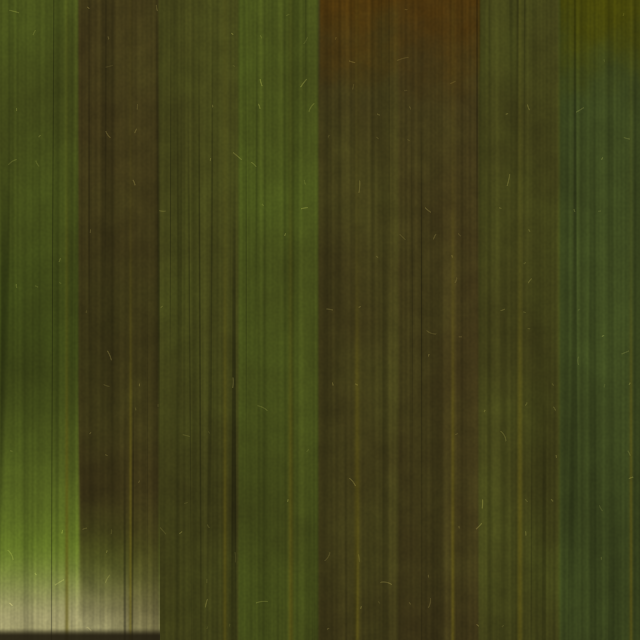
A WebGL 2 fragment shader for this texture:

```glsl
#version 300 es
precision highp float;
// Weathered vertical bands of green and brown with fine streaks, stains and scratches.
uniform vec2 u_resolution;
out vec4 fragColor;

float hash(vec2 p) {
  vec3 q = fract(p.xyx * vec3(0.1031, 0.103, 0.0973));
  q += dot(q, q.yzx + 33.33);
  return fract((q.x + q.y) * q.z);
}

vec2 gradient(vec2 cell) {
  float a = 6.2832 * hash(cell);
  return vec2(cos(a), sin(a));
}

float noise(vec2 p) {
  vec2 i = floor(p), f = p - i;
  vec2 u = f * f * f * (f * (f * 6.0 - 15.0) + 10.0);
  vec2 e = vec2(0.0, 1.0);
  float low = mix(dot(gradient(i), f), dot(gradient(i + e.yx), f - e.yx), u.x);
  float high = mix(dot(gradient(i + e), f - e), dot(gradient(i + 1.0), f - 1.0), u.x);
  return mix(low, high, u.y);
}

float fbm(vec2 p) {
  float sum = 0.0, gain = 0.6;
  for (int i = 0; i < 5; i++) {
    sum += gain * noise(p);
    p = p * 2.03 + 17.3;
    gain *= 0.55;
  }
  return sum;
}

// Share of green in each of the eight bands, softened at the joins
float greenness(float x) {
  float share[8] = float[](0.85, 0.12, 0.45, 0.85, 0.18, 0.06, 0.45, 0.72);
  float s = x * 8.0;
  int band = clamp(int(s), 0, 7);
  return mix(share[band], share[min(band + 1, 7)], smoothstep(0.96, 1.0, fract(s)));
}

// Short bent marks, at most one per grid cell
float scratches(vec2 p) {
  vec2 g = p * 26.0, cell = floor(g);
  float angle = 6.2832 * hash(cell + 3.1);
  vec2 centre = 0.3 + 0.4 * vec2(hash(cell + 7.7), hash(cell + 11.9));
  vec2 d = mat2(cos(angle), sin(angle), -sin(angle), cos(angle)) * (g - cell - centre);
  d.y += 2.0 * d.x * d.x * (hash(cell + 5.3) - 0.5);
  float halfLength = 0.03 + 0.2 * pow(hash(cell + 2.2), 3.0);
  float dist = length(vec2(max(abs(d.x) - halfLength, 0.0), d.y));
  float present = step(0.76 + 0.1 * p.y, hash(cell + 19.4));
  return present * (1.0 - smoothstep(0.008, 0.045, dist)) * (0.4 + 0.6 * hash(cell));
}

void main() {
  vec2 p = gl_FragCoord.xy / u_resolution;
  float green = greenness(p.x);
  float leftPart = 1.0 - smoothstep(0.249, 0.251, p.x);
  float firstBand = 1.0 - smoothstep(0.122, 0.127, p.x);
  float lastBand = smoothstep(0.872, 0.878, p.x);

  // Base colour with slow clouds
  float cloud = fbm(p * vec2(4.0, 3.0) + 5.0);
  vec3 color = mix(vec3(0.235, 0.2, 0.092), vec3(0.26, 0.305, 0.1), clamp(green + 0.35 * cloud, 0.0, 1.0));
  color = mix(color, vec3(0.2, 0.25, 0.125), 0.6 * lastBand);
  color *= 1.03 + 0.25 * cloud + 0.1 * (p.y - 0.5);
  color *= 1.0 - 0.16 * exp(-pow((p.y - 0.48) / 0.18, 2.0)) * leftPart;

  // Warm stains along the top
  float stain = smoothstep(0.82, 1.02, p.y + 0.12 * fbm(p * 9.0));
  float warm = smoothstep(0.498, 0.502, p.x) * (1.0 - smoothstep(0.748, 0.752, p.x));
  color = mix(color, vec3(0.31, 0.2, 0.04), 0.75 * stain * warm);
  color = mix(color, vec3(0.28, 0.27, 0.03), 0.85 * stain * lastBand);

  // Pale glow at the foot of the two left bands
  float reach = mix(0.24, 0.42, firstBand);
  float glow = leftPart * pow(clamp(1.0 - p.y / reach, 0.0, 1.0), 1.5);
  glow *= mix(1.0, 0.55, smoothstep(0.14, 0.25, p.x));
  vec3 glowColor = mix(vec3(0.6, 0.58, 0.4), vec3(0.46, 0.56, 0.18), smoothstep(0.03, 0.16, p.y));
  color = mix(color, glowColor, min(1.15 * glow, 1.0));

  // Yellow ribs, one near the later part of each band
  for (int i = 0; i < 8; i++) {
    float id = float(i);
    float x = (id + 0.4 + 0.55 * hash(vec2(id, 4.0))) / 8.0;
    float d = (p.x - x) / (0.0025 + 0.002 * hash(vec2(id, 8.0)));
    float fade = mix(0.55, 0.1, smoothstep(0.1, 0.75, p.y + 0.2 * noise(vec2(id, p.y * 4.0))));
    color = mix(color, vec3(0.39, 0.35, 0.09), fade * exp(-d * d));
  }

  // Fine vertical streaks and thin dark lines
  float streak = 0.16 * noise(vec2(p.x * 38.0, p.y * 0.8 + 0.3))
               + 0.17 * noise(vec2(p.x * 95.0 + 9.0, p.y * 0.6 + 0.4))
               + 0.16 * noise(vec2(p.x * 190.0 + 31.0, p.y * 0.9 + 0.2));
  float crease = 1.0 - smoothstep(0.0, 0.13, abs(noise(vec2(p.x * 58.0 + 70.0, p.y * 0.35 + 0.4))));
  crease *= smoothstep(-0.1, 0.4, noise(vec2(p.x * 17.0 + 3.0, p.y * 1.2)));
  color *= 1.0 + streak - 0.27 * crease;

  // Mottling, grain and scratches
  color *= 1.0 + 0.12 * fbm(p * 32.0) * (1.2 - 0.7 * green) + 0.06 * noise(p * 210.0);
  color += vec3(0.13, 0.12, 0.07) * scratches(p);

  // Dark lip under the glow
  float lip = leftPart * (1.0 - smoothstep(0.006, 0.02, p.y));
  color = mix(color, vec3(0.13, 0.11, 0.06), 0.9 * lip);
  fragColor = vec4(clamp(color, 0.0, 1.0), 1.0);
}
```
